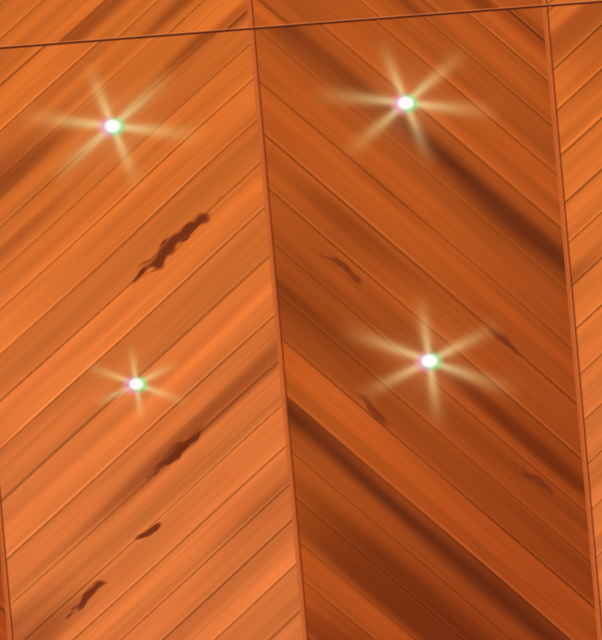
This texture is drawn by a Shadertoy shader. Its source:

```glsl
// Herringbone timber panels in leaning columns, lit by a two by two grid of
// starburst lamps. Each column mirrors the grain direction; boards, streaks and
// knots come from stretched noise, and lamps are sums of widening rays.

float hash(vec2 p) {
    p = fract(p * vec2(127.31, 311.73));
    p += dot(p, p.yx + 34.57);
    return fract(p.x * p.y * 17.3);
}

float noise(vec2 p) {
    vec2 i = floor(p), f = fract(p);
    f = f * f * (3.0 - 2.0 * f);
    return mix(mix(hash(i), hash(i + vec2(1, 0)), f.x),
               mix(hash(i + vec2(0, 1)), hash(i + vec2(1, 1)), f.x), f.y);
}

// Soft line profile of half width w
float stroke(float d, float w) {
    float aa = 0.7 / iResolution.y;
    return 1.0 - smoothstep(w - aa, w + aa + 0.0012, abs(d));
}

// Dark elongated knots scattered down one column
float knots(vec2 p, vec2 along, vec2 across, float panel, float rising) {
    float mask = 0.0;
    for (int i = 0; i < 4; i++) {
        float k = float(i);
        float drop = mix(0.42 + 0.11 * k, 0.378 + 0.32 * sqrt(k), rising);
        float u = mix(fract(0.24 + 0.53 * k), 0.68 - 0.045 * k * k, rising);
        vec2 d = p - vec2(0.389 + 0.088 * drop + 0.461 * (panel + u), 1.0 - drop);
        vec2 q = vec2(dot(d, along), dot(d, across));
        float size = mix(0.3, abs(1.0 - 0.45 * k), rising);
        q.y += 0.008 * (noise(vec2(q.x * 45.0, k)) - 0.5);
        float r = length(q / vec2(0.018 + 0.075 * size, 0.006 + 0.006 * size));
        r += 0.7 * (noise(q * vec2(70.0, 200.0) + k * 7.0) - 0.5);
        mask = max(mask, (1.0 - smoothstep(0.45, 1.1, r)) * mix(0.6, 0.9, rising));
    }
    return mask;
}

vec3 timber(vec2 p) {
    float lane = (p.x - 0.389 - 0.088 * (1.0 - p.y)) / 0.461;
    float panel = floor(lane);
    float rising = mod(panel, 2.0);
    float overRail = step(0.9245 + 0.0773 * p.x, p.y);

    // Grain axes mirror from column to column
    float angle = mix(-0.71, 0.74, rising);
    vec2 along = vec2(cos(angle), sin(angle));
    vec2 across = vec2(-along.y, along.x);
    vec2 g = vec2(dot(p, along), dot(p, across) + 0.31 * overRail);
    g.y += 0.006 * (noise(g * vec2(4.0, 3.0) + panel * 5.0) - 0.5);

    // Broad light over each column
    vec3 dark = mix(vec3(0.62, 0.26, 0.09), vec3(0.73, 0.34, 0.12),
                    smoothstep(-0.3, 0.7, p.y - 0.6 * fract(lane) + 0.2));
    vec3 light = mix(vec3(0.85, 0.45, 0.22), vec3(0.83, 0.42, 0.16), smoothstep(0.1, 0.9, p.y));
    vec3 col = mix(dark, light, rising);

    // Boards with uneven widths, tones and joints
    float row = g.y / 0.056 + 0.7 * noise(vec2(g.y * 11.0, panel));
    float board = floor(row), edge = fract(row);
    float tone = hash(vec2(board, panel + 4.0));
    col *= 0.94 + 0.12 * tone;

    // Fine fibres, then soft darker streaks
    vec2 seed = vec2(panel * 9.0 + board * 3.7, panel * 13.0);
    col *= 0.93 + 0.14 * noise(g * vec2(3.0, 75.0) + seed);
    col *= 0.965 + 0.07 * noise(g * vec2(7.0, 230.0) + seed);
    float streak = smoothstep(0.6, 0.95, noise(g * vec2(2.2, 27.0) + panel * 21.0));
    col *= 1.0 - vec3(0.22, 0.28, 0.3) * streak;
    float band = (fract((g.y - 1.02) / 0.455 + 0.5) - 0.5) * 0.455;
    band += 0.012 * (noise(g * vec2(6.0, 30.0)) - 0.5);
    float heart = exp(-band * band / 0.0003) * (0.4 + 0.6 * noise(vec2(g.x * 5.0, 2.0)));
    col *= 1.0 - vec3(0.38, 0.43, 0.3) * heart * (1.0 - rising);

    // Joints: a thin shadow with a pale lip
    float jd = (edge - 0.5 - 0.5 * sign(edge - 0.5)) * 0.056;
    float fade = (0.25 + 0.75 * tone) * (0.4 + 0.6 * noise(vec2(g.x * 6.0, board)));
    col *= 1.0 - 0.38 * fade * stroke(jd, 0.001);
    col += vec3(0.09, 0.07, 0.05) * fade * stroke(jd - 0.0035, 0.0012);

    col = mix(col, vec3(0.43, 0.17, 0.08), knots(p, along, across, panel, rising));

    // Ridge between columns and the rail across the top
    float sd = (lane - floor(lane + 0.5)) * 0.461;
    col = mix(col, vec3(0.78, 0.38, 0.18), 0.85 * stroke(sd, 0.0035));
    col = mix(col, vec3(0.45, 0.17, 0.06), 0.65 * stroke(sd - 0.0042, 0.0008));
    float rd = p.y - 0.9245 - 0.0773 * p.x;
    col = mix(col, vec3(0.86, 0.52, 0.32), 0.6 * stroke(rd - 0.002, 0.0008));
    return mix(col, vec3(0.32, 0.12, 0.06), 0.85 * stroke(rd, 0.0009));
}

// Blend one lamp over the timber: halo, six rays, fringed white core
vec3 lamp(vec3 col, vec2 d, float tilt, float size) {
    float r = length(d), glow = 0.0;
    for (int i = 0; i < 3; i++) {
        float k = float(i);
        float a = tilt + radians(47.0 * k + 12.0 * k * (k - 1.0));
        float run = abs(dot(d, vec2(cos(a), sin(a)))) / size;
        float off = dot(d, vec2(-sin(a), cos(a))) / size;
        float w = 0.005 + 0.085 * run;
        float reach = 0.155 - 0.022 * k;
        glow += exp(-off * off / (w * w)) * pow(max(1.0 - run / reach, 0.0), 1.1);
    }
    col = mix(col, vec3(0.92, 0.66, 0.48), 0.35 * exp(-r * r / (0.0024 * size * size)));
    col = mix(col, vec3(0.96, 0.87, 0.61), min(0.85 * glow, 0.92));
    float core = 0.009 + 0.004 * size;
    col = mix(col, vec3(0.95, 0.6, 0.85), 0.6 * smoothstep(core * 1.7, core * 0.6, length(d + vec2(0.006, 0.002))));
    col = mix(col, vec3(0.5, 0.95, 0.55), 0.65 * smoothstep(core * 1.5, core * 0.6, length(d - vec2(0.005, -0.001))));
    return mix(col, vec3(1.0, 0.99, 0.98), smoothstep(core * 1.1, core * 0.6, length(d * vec2(0.9, 1.1))));
}

void mainImage(out vec4 fragColor, in vec2 fragCoord) {
    vec2 p = fragCoord / iResolution.y;
    vec3 col = timber(p);
    for (int n = 0; n < 4; n++) {
        float i = float(n % 2), j = float(n / 2);
        vec2 centre = vec2(0.176, 0.803) + i * vec2(0.458, 0.036) + j * vec2(0.037, -0.403);
        col = lamp(col, p - centre, radians(-6.0 - 14.0 * j), 1.0 - 0.42 * j * (1.0 - i));
    }
    fragColor = vec4(col, 1.0);
}
```
